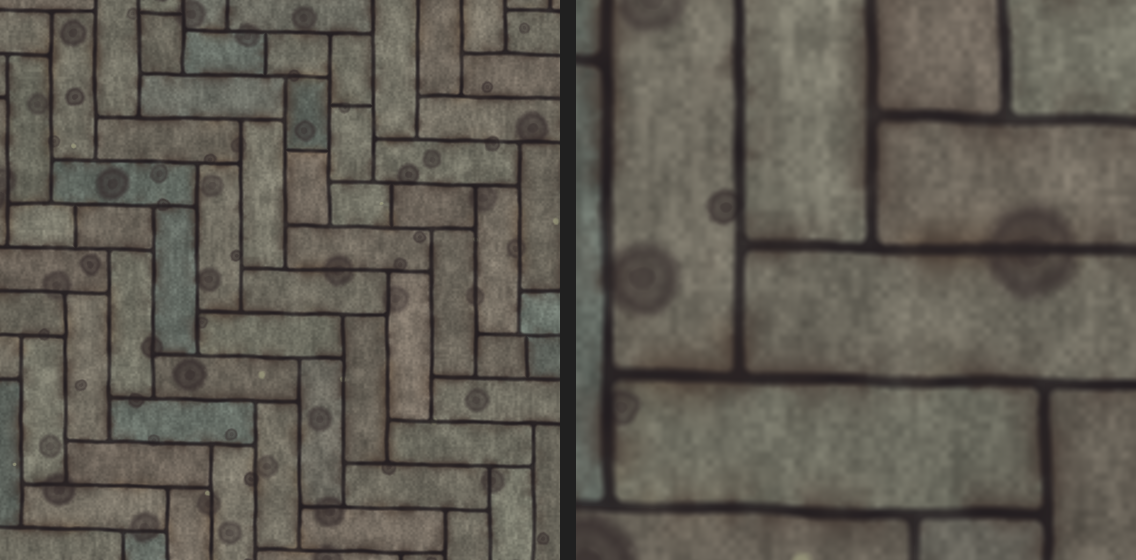
Left: the whole. Right: its middle third, enlarged.
This texture is drawn by a three.js fragment shader. Its source:

```glsl
varying vec2 vUv;

#define BRICK_WIDTH 0.0786
#define BRICK_LENGTH vec2(3.32, 3.38)
#define ANCHOR vec2(0.431, 0.4706)
#define SLOPE 0.02
#define JOINT 0.025
#define CORNER 0.09
#define WOBBLE 0.07
#define CUT_CHANCE 0.07
#define SPOT_CELL 0.105
#define SPOT_CHANCE 0.62
#define MOTTLE 0.17

const vec3 OLIVE = vec3(0.445, 0.445, 0.395);
const vec3 BROWN = vec3(0.435, 0.400, 0.360);
const vec3 COOL = vec3(0.375, 0.415, 0.390);
const vec3 GRIME = vec3(0.270, 0.225, 0.200);
const vec3 RUST = vec3(0.500, 0.390, 0.280);
const vec3 JOINT_DARK = vec3(0.135, 0.115, 0.125);
const vec3 SPOT_DARK = vec3(0.205, 0.170, 0.170);
const vec3 LICHEN = vec3(0.640, 0.640, 0.510);

float hash(vec3 p) {
  p = fract(p * vec3(0.1031, 0.1130, 0.0973));
  p += dot(p, p.yzx + 33.33);
  return fract((p.x + p.y) * p.z);
}

float noise(vec2 p) {
  vec2 c = floor(p), f = fract(p);
  f = f * f * (3.0 - 2.0 * f);
  return mix(mix(hash(vec3(c, 1.0)), hash(vec3(c + vec2(1.0, 0.0), 1.0)), f.x),
             mix(hash(vec3(c + vec2(0.0, 1.0), 1.0)), hash(vec3(c + 1.0, 1.0)), f.x), f.y);
}

float fbm(vec2 p) {
  float sum = 0.0, amp = 0.5;
  for (int k = 0; k < 4; k++) {
    sum += amp * noise(p);
    p = p * 2.03 + 17.3;
    amp *= 0.5;
  }
  return sum / 0.9375;
}

float roundBox(vec2 p, vec2 halfSize) {
  vec2 d = abs(p) - halfSize + CORNER;
  return length(max(d, 0.0)) + min(max(d.x, d.y), 0.0) - CORNER;
}

// Herringbone lookup: position inside the brick, its size and its id
void findBrick(vec2 q, out vec2 local, out vec2 size, out vec3 id) {
  vec2 len = BRICK_LENGTH;
  float band = floor((q.x + q.y) / (len.x + len.y));
  local = vec2(0.5);
  size = vec2(1.0);
  id = vec3(0.0);
  for (int k = 0; k < 2; k++) {
    float j = band - float(k);
    vec2 r = q - j * len;
    float i = floor(r.y);
    vec2 flat_ = r + vec2(i, -i);
    if (flat_.x >= 0.0 && flat_.x < len.x) {
      local = flat_; size = vec2(len.x, 1.0); id = vec3(i, j, 3.0);
    }
    i = -floor(r.x - len.x);
    vec2 upright = r + vec2(i - len.x, -i);
    if (upright.y >= 0.0 && upright.y < len.y) {
      local = upright; size = vec2(1.0, len.y); id = vec3(i, j, 8.0);
    }
  }
}

// Scattered discs: distance over radius of the closest one, and its random value
vec2 scatter(vec2 p, float cell, float chance, vec2 radii, float seed) {
  vec2 best = vec2(9.0, 0.0), base = floor(p / cell);
  for (int y = -1; y <= 1; y++) for (int x = -1; x <= 1; x++) {
    vec2 c = base + vec2(x, y);
    float pick = hash(vec3(c, seed)), rnd = hash(vec3(c, seed + 5.0));
    vec2 jitter = vec2(hash(vec3(c, seed + 11.0)), hash(vec3(c, seed + 19.0)));
    float d = length(p - (c + jitter) * cell) / mix(radii.x, radii.y, rnd * rnd);
    if (pick < chance && d < best.x) best = vec2(d, rnd);
  }
  return best;
}

void main() {
  vec2 p = vec2(vUv.x, 1.0 - vUv.y);
  vec2 q = (p - vec2(0.0, SLOPE * p.x) - ANCHOR) / BRICK_WIDTH;
  vec2 warp = vec2(fbm(q * 1.5), fbm(q * 1.5 + 40.0)) - 0.5;
  vec2 local, size;
  vec3 id;
  findBrick(q + WOBBLE * warp, local, size, id);
  float edge = roundBox(local - 0.5 * size, 0.5 * size - JOINT);

  // A few bricks are cut across in two
  float along = size.x > size.y ? local.x : local.y;
  float cut = along - mix(0.9, 2.4, hash(id + 31.0));
  float isCut = step(hash(id + 23.0), CUT_CHANCE);
  edge = mix(edge, max(edge, JOINT - abs(cut)), isCut);
  id += 50.0 * isCut * step(0.0, cut);

  // Brick face: own tint, mottling, upright streaks and grain
  vec3 col = mix(OLIVE, BROWN, hash(id + 2.0));
  col = mix(col, COOL, 0.8 * smoothstep(0.72, 0.95, hash(id + 7.0)));
  col *= 0.91 + 0.2 * hash(id + 13.0);
  col *= 1.0 + MOTTLE * 2.0 * (fbm(p * 34.0) - 0.5);
  col *= 1.0 + MOTTLE * (noise(p * vec2(150.0, 48.0)) - 0.5);
  col *= 1.0 + MOTTLE * (noise(p * 230.0) - 0.5);

  // Worn, stained borders
  float border = exp(min(edge, 0.0) * 8.0);
  col = mix(col, RUST, 0.45 * border * smoothstep(0.5, 0.8, fbm(p * 13.0 + 9.0)));
  col = mix(col, GRIME, border * smoothstep(0.25, 0.75, fbm(p * 40.0 + 4.0)));

  // Dark round spots with a ring, and small pale lichen
  vec2 ragged = p + 0.006 * (vec2(fbm(p * 60.0), fbm(p * 60.0 + 20.0)) - 0.5);
  vec2 spot = scatter(ragged, SPOT_CELL, SPOT_CHANCE, vec2(0.011, 0.032), 3.0);
  float ring = 0.72 + 0.28 * smoothstep(0.3, 0.0, abs(spot.x - 0.8) - 0.05);
  ring = max(ring, 1.0 - smoothstep(0.2, 0.6, spot.x));
  float stain = (1.0 - smoothstep(0.7, 1.15, spot.x)) * ring;
  col = mix(col, SPOT_DARK, stain * mix(0.5, 0.75, fract(spot.y * 7.0)));
  vec2 fleck = scatter(ragged, 0.19, 0.3, vec2(0.004, 0.010), 41.0);
  col = mix(col, LICHEN, 0.65 * (1.0 - smoothstep(0.4, 1.1, fleck.x)));

  // Soft dark joints
  float gap = smoothstep(-0.055, 0.02, edge);
  col = mix(col, JOINT_DARK, gap * mix(0.72, 1.0, noise(p * 45.0 + 6.0)));
  gl_FragColor = vec4(col, 1.0);
}
```
